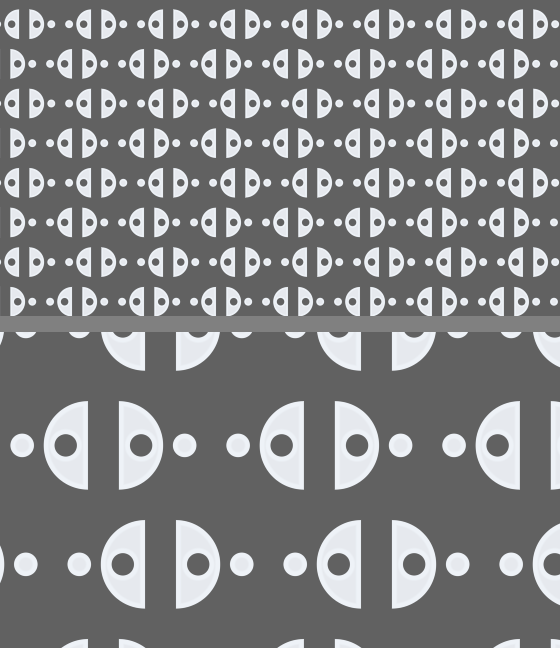
Top: the whole. Bottom: its middle third, enlarged.
Write a WebGL 1 fragment shader that draws this pattern.

```glsl
precision highp float;

uniform vec2 u_resolution;

float disc(vec2 p, float radius) {
  return length(p) - radius;
}

// Right half of the mirrored motif: pierced half disc and a loose dot
float motif(vec2 p) {
  float halfDisc = max(disc(p - vec2(0.130, 0.0), 0.372), 0.130 - p.x);
  float pierced = max(halfDisc, -disc(p - vec2(0.317, 0.0), 0.094));
  return min(pierced, disc(p - vec2(0.683, 0.0), 0.099));
}

void main() {
  // One unit is the spacing between rows
  float pixel = 7.97 / u_resolution.y;
  vec2 p = gl_FragCoord.xy * pixel;

  // Alternate rows slide sideways by about a quarter of a column
  float row = floor(p.y + 0.14);
  float shift = mix(0.131, 0.611, mod(row, 2.0));
  float column = 1.8155;
  vec2 cell = vec2(mod(p.x - shift + 0.5 * column, column) - 0.5 * column,
                   p.y - 0.36 - row);

  float d = motif(vec2(abs(cell.x), cell.y));
  float coverage = 1.0 - smoothstep(-0.65 * pixel, 0.65 * pixel, d);

  // Slightly brighter rim just inside each edge
  float rim = smoothstep(-0.052, -0.030, d);
  vec3 ink = mix(vec3(0.902, 0.914, 0.933), vec3(0.932, 0.950, 0.970), rim);

  gl_FragColor = vec4(mix(vec3(0.38), ink, coverage), 1.0);
}
```
